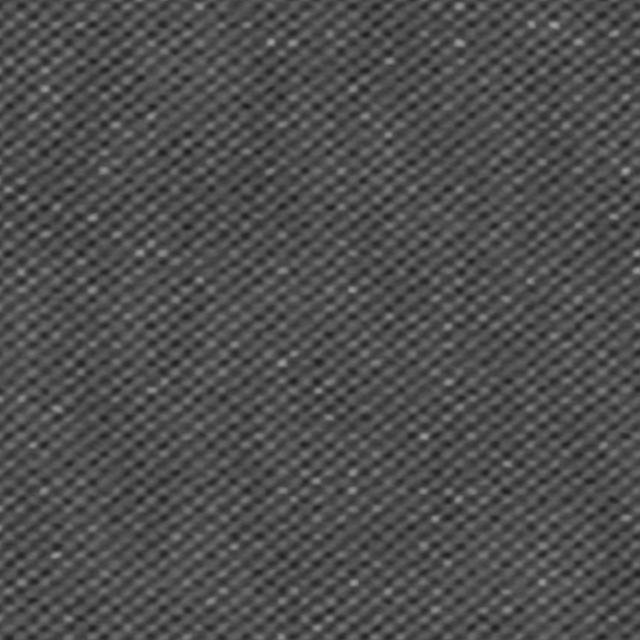
This texture is drawn by a Shadertoy shader. Its source:

```glsl
#define THREADS vec2(54.0, 70.0)
#define WEAVE_PHASE vec2(0.2, -0.3)
#define BASE_GREY 0.302
#define RELIEF 0.105
#define TWILL_BIAS 0.62
#define WOBBLE 0.26
#define STITCH_VARIATION 0.10
#define GLINT 0.17
#define GRAIN 0.055
#define CLOUDING 0.035

const float PI = 3.14159;

float hash(vec2 p) {
    vec3 q = fract(p.xyx * vec3(0.1031, 0.1030, 0.0973));
    q += dot(q, q.yzx + 33.33);
    return fract((q.x + q.y) * q.z);
}

vec2 gradient(vec2 cell) {
    float angle = 2.0 * PI * hash(cell + 17.0);
    return vec2(cos(angle), sin(angle));
}

float gradientNoise(vec2 p) {
    vec2 i = floor(p), f = fract(p);
    vec2 s = f * f * f * (f * (f * 6.0 - 15.0) + 10.0);
    vec2 e = vec2(1.0, 0.0);
    float low = mix(dot(gradient(i), f),
                    dot(gradient(i + e.xy), f - e.xy), s.x);
    float high = mix(dot(gradient(i + e.yx), f - e.yx),
                     dot(gradient(i + e.xx), f - e.xx), s.x);
    return mix(low, high, s.y);
}

// Interlaced threads: alternating crowns and hollows, joined along one diagonal
float weave(vec2 w) {
    float rising = cos(PI * (w.x - w.y));
    float falling = cos(PI * (w.x + w.y));
    return mix(falling, rising, TWILL_BIAS);
}

// Each stitch differs in brightness; a few crowns catch the light
float stitchTone(vec2 w) {
    vec2 cell = floor(w + 0.5);
    vec2 bump = cos(PI * (w - cell));
    float crown = 1.0 - mod(cell.x + cell.y, 2.0);
    float tone = STITCH_VARIATION * (hash(cell + 5.0) - 0.5);
    tone += GLINT * crown * pow(hash(cell + 71.0), 12.0);
    return tone * bump.x * bump.y;
}

void mainImage(out vec4 fragColor, in vec2 fragCoord) {
    vec2 uv = fragCoord / iResolution.xy;
    vec2 threads = uv * THREADS + WEAVE_PHASE;

    // Uneven yarn shifts the weave slightly
    vec2 drift = vec2(gradientNoise(threads * 0.55 + 40.0),
                      gradientNoise(threads * vec2(0.6, 0.45) + 90.0));
    vec2 w = threads + WOBBLE * drift;

    float grey = BASE_GREY + RELIEF * weave(w) + stitchTone(w);

    // Fibre grain and broad uneven dye
    grey += GRAIN * gradientNoise(threads * vec2(0.9, 1.3) + 130.0);
    grey += 0.5 * GRAIN * gradientNoise(threads * vec2(2.1, 2.4) + 210.0);
    grey += CLOUDING * gradientNoise(uv * vec2(11.0, 5.0) + 60.0);

    fragColor = vec4(vec3(clamp(grey, 0.0, 1.0)), 1.0);
}
```
